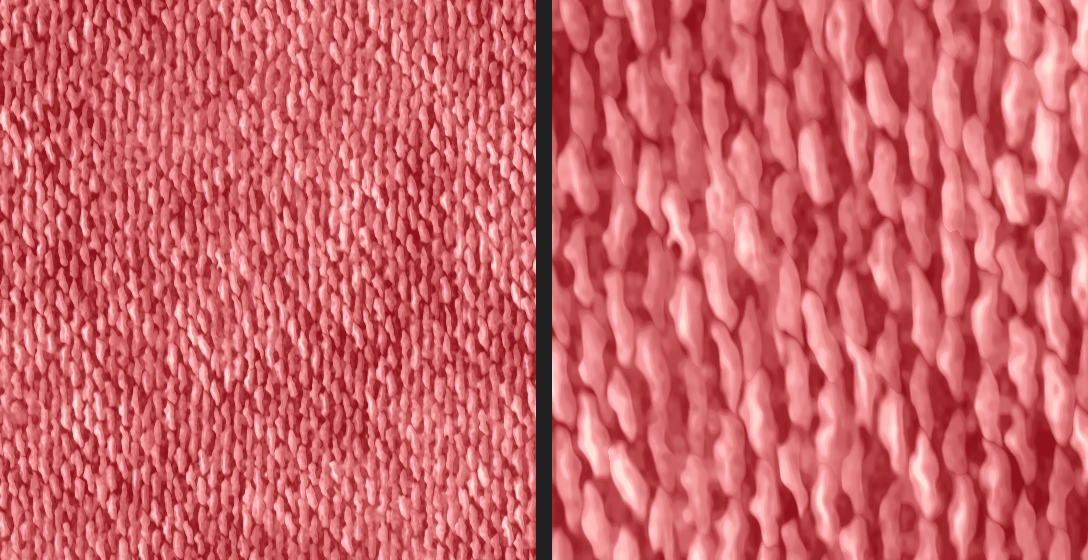
Left: the whole. Right: its middle third, enlarged.
Write a Shadertoy shader that draws this texture.

```glsl
// Coarse red plain weave: about 48 columns of upright, glossy thread floats, 20 per column,
// with alternate columns shifted half a step so dark lens-shaped gaps form a checkerboard.
// Noise frays the threads, sags the rows and wears the cloth; a colour ramp turns tone into dye.

float hash(vec2 p) {
    vec3 h = fract(vec3(p.xyx) * 0.1031);
    h += dot(h, h.yzx + 33.33);
    return fract((h.x + h.y) * h.z);
}

float noise(vec2 p) {
    vec2 cell = floor(p), f = fract(p);
    f = f * f * (3.0 - 2.0 * f);
    return mix(mix(hash(cell), hash(cell + vec2(1, 0)), f.x),
               mix(hash(cell + vec2(0, 1)), hash(cell + vec2(1, 1)), f.x), f.y);
}

// Dark dye in the gaps through to pale gloss on the thread crowns
vec3 dyeRamp(float tone) {
    vec3 color = mix(vec3(0.56, 0.07, 0.11), vec3(0.63, 0.15, 0.18), smoothstep(-0.08, 0.10, tone));
    color = mix(color, vec3(0.73, 0.27, 0.29), smoothstep(0.10, 0.28, tone));
    color = mix(color, vec3(0.81, 0.38, 0.40), smoothstep(0.28, 0.49, tone));
    color = mix(color, vec3(0.89, 0.49, 0.50), smoothstep(0.49, 0.68, tone));
    color = mix(color, vec3(0.96, 0.60, 0.61), smoothstep(0.68, 0.85, tone));
    color = mix(color, vec3(0.99, 0.72, 0.72), smoothstep(0.85, 1.0, tone));
    return mix(color, vec3(1.0, 0.88, 0.85), smoothstep(1.0, 1.3, tone));
}

void mainImage(out vec4 fragColor, in vec2 fragCoord) {
    vec2 uv = fragCoord / iResolution.y;

    // Thread grid: x counts columns, y counts floats; rows sag to the right
    vec2 weave = uv * vec2(49.5, 20.0) + vec2(0.3 * uv.y, 2.0 * uv.x);
    weave.x += 0.8 * noise(uv * 3.0) + 0.2 * noise(uv * 14.0 + 8.0);
    weave.y += 0.3 * noise(uv * 3.0 + 31.0) + 0.15 * noise(uv * 16.0 + 3.0);

    // Fibre texture, and slow wear across the cloth
    float fibre = noise(weave * vec2(3.2, 4.5) + 5.0);
    float fuzz = noise(weave * vec2(1.9, 3.4) + 57.0);
    float wear = noise(uv * 3.5 + 12.0);
    float patches = noise(uv * 8.0 + 40.0);

    // Ragged outlines
    vec2 frayed = weave + vec2(0.32, 0.16) * (vec2(fibre, noise(weave * vec2(2.7, 3.9) + 77.0)) - 0.5);

    // Cross threads glimpsed in the gaps
    float gap = 0.34 * fibre - 0.04 + 0.34 * smoothstep(0.50, 0.85, fuzz);
    float cover = 0.0, crown = 0.0, gloss = 0.0, hole = 0.0;

    for (int i = -1; i <= 1; i++) {
        float column = floor(weave.x) + float(i);
        float stagger = 0.5 * mod(column, 2.0);
        for (int j = -1; j <= 1; j++) {
            vec2 id = vec2(column, floor(weave.y - stagger) + float(j));
            float rndA = hash(id + 7.0), rndB = hash(id + 91.0), rndC = hash(id + 203.0);
            vec2 d = frayed - id - vec2(0.5, 0.5 + stagger);
            d -= vec2(0.24, 0.16) * (vec2(rndA, rndB) - 0.5);

            // Dark lens half a step above each float
            vec2 lens = (d - vec2(0.0, 0.5)) / vec2(0.44, 0.33);
            hole = max(hole, (0.5 + 0.5 * rndC) * smoothstep(1.0, 0.2, dot(lens, lens)));

            // Slight lean and S bend of the float
            d.x += (0.5 * rndC - 0.10) * d.y + 0.08 * sin(6.0 * d.y + 4.0 * rndA);
            vec2 s = d / vec2(0.36 + 0.14 * rndB, 0.52 + 0.14 * rndA);
            float body = smoothstep(0.0, 0.5, 1.0 - dot(s, s) + 0.3 * (fuzz - 0.5));

            // Rounded shading, lit from the left
            float shade = 0.64 + 0.26 * (rndC - 0.5) - 0.14 * s.x - 0.10 * s.y * s.y;
            if (body > cover) {
                cover = body;
                crown = shade;
            }
            float line = exp(-pow((d.x + 0.08) / 0.15, 2.0) - pow(d.y / 0.38, 2.0));
            gloss = max(gloss, line * (0.10 + 0.60 * rndB * rndB));
        }
    }

    // Blend gaps and floats; worn patches look flatter
    gap -= 0.12 * hole;
    float tone = mix(gap, crown + 0.34 * (fibre - 0.5), cover);
    tone += gloss * mix(1.0, 0.7, wear);
    tone = mix(tone, 0.5, 0.15 * smoothstep(0.5, 0.9, wear));

    // Broad light and dark patches, paler to the right, plus fine grain
    tone += 0.26 * (patches - 0.5) + 0.10 * (uv.x - 0.45) + 0.06 * (wear - 0.5);
    tone += 0.18 * (noise(weave * vec2(5.0, 9.0) + 19.0) - 0.5);
    fragColor = vec4(dyeRamp(tone), 1.0);
}
```
